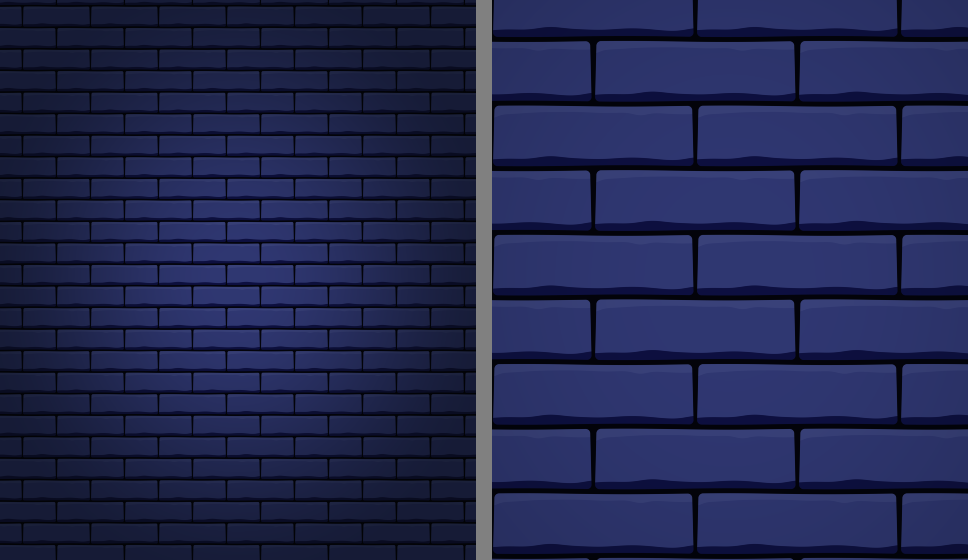
Left: the whole. Right: its middle third, enlarged.
A Shadertoy shader for this texture:

```glsl
float roundedBox(vec2 p, vec2 halfSize, float radius) {
    vec2 d = abs(p) - halfSize + radius;
    return length(max(d, 0.0)) + min(max(d.x, d.y), 0.0) - radius;
}

float bump(float x, float center, float width) {
    float d = (x - center) / width;
    return exp(-d * d);
}

void mainImage(out vec4 fragColor, in vec2 fragCoord) {
    vec2 uv = fragCoord / iResolution.xy;
    float pixel = 26.0 / iResolution.y;

    // Running bond: 7 bricks across, 26 courses, alternate courses shifted by half
    vec2 grid = uv * vec2(7.0, 26.0) + vec2(0.17, 0.27);
    grid.x += 0.5 * mod(floor(grid.y), 2.0);
    vec2 cell = fract(grid);

    // Brick outline in course heights, with wedge joints and slightly bowed edges
    vec2 p = (cell - 0.5) * vec2(3.16, 1.0);
    vec2 halfSize = vec2(1.555 - 0.025 * cell.y,
                         0.462 + 0.008 * sin(6.2832 * cell.x + 0.6));
    float outline = roundedBox(p, halfSize, 0.07);
    float brick = 1.0 - smoothstep(-0.6 * pixel, 0.6 * pixel, outline);

    // Wavy shaded underside
    float underside = 0.135 + 0.012 * sin(cell.x * 19.0)
                    + 0.06 * bump(cell.x, 0.28, 0.09)
                    + 0.03 * bump(cell.x, 0.63, 0.12)
                    + 0.03 * bump(cell.x, 1.0, 0.07);
    float shade = 1.0 - smoothstep(-0.6 * pixel, 0.6 * pixel, cell.y - underside);

    // Chipped highlight along the top
    float lip = 0.15 + 0.015 * sin(cell.x * 14.0 + 1.0)
              + 0.045 * bump(cell.x, 0.73, 0.05)
              + 0.06 * bump(cell.x, 0.0, 0.04)
              - 0.03 * bump(cell.x, 0.45, 0.12);
    float highlight = smoothstep(-0.6 * pixel, 0.6 * pixel, cell.y - 1.0 + lip);

    // Pool of light, symmetric so opposite borders agree
    float dimming = smoothstep(0.05, 1.15, length(uv * 2.0 - 1.0));
    vec3 face = mix(vec3(0.185, 0.215, 0.445), vec3(0.085, 0.105, 0.21), dimming);
    vec3 shadow = mix(vec3(0.05, 0.06, 0.25), vec3(0.035, 0.045, 0.125), dimming);
    vec3 lit = face * vec3(1.2, 1.18, 1.07);
    vec3 mortar = mix(vec3(0.01, 0.012, 0.04), vec3(0.008, 0.012, 0.025), dimming);

    vec3 color = mix(face, lit, highlight);
    color = mix(color, shadow, shade);
    fragColor = vec4(mix(mortar, color, brick), 1.0);
}
```
